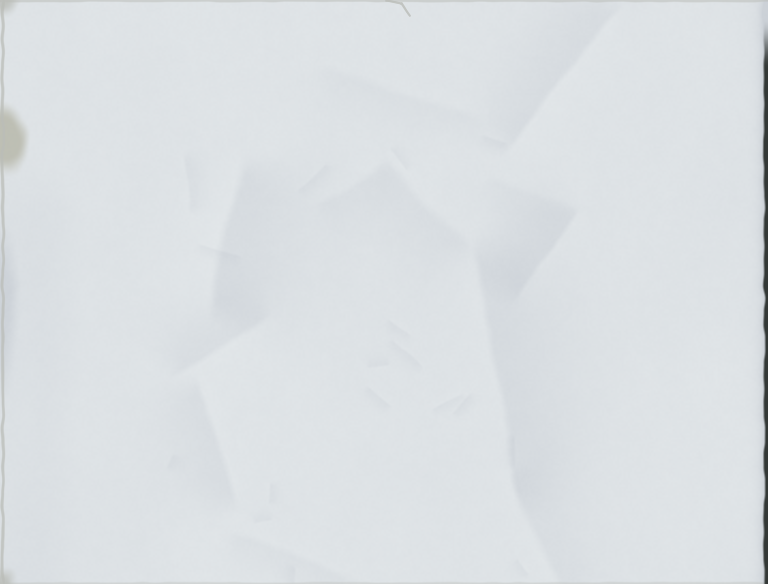
Reproduce this texture procedurally as a WebGL 1 fragment shader.

```glsl
precision highp float;
uniform vec2 u_resolution;

const vec3 PAPER = vec3(0.872, 0.890, 0.902);
const vec3 SHADE_TINT = vec3(1.0, 0.96, 0.80);
const vec3 STAIN = vec3(0.70, 0.70, 0.64);
const vec3 BACKDROP = vec3(0.20, 0.22, 0.21);
const vec3 RIM = vec3(0.73, 0.74, 0.72);
const float FOLD_DEPTH = 0.033;
const float RIDGE_LIGHT = 0.30;
const float CLOUD_DEPTH = 0.020;
const float GRAIN_DEPTH = 0.007;
const float WRINKLE_DEPTH = 0.020;
const float WOBBLE = 0.022;
const float GRAIN_SCALE = 390.0;
const int WRINKLES = 16;

float hash(vec2 p) {
  vec3 q = fract(vec3(p.xyx) * 0.1031);
  q += dot(q, q.yzx + 33.33);
  return fract((q.x + q.y) * q.z);
}

float noise(vec2 p) {
  vec2 i = floor(p), f = fract(p);
  f = f * f * (3.0 - 2.0 * f);
  return mix(mix(hash(i), hash(i + vec2(1, 0)), f.x),
             mix(hash(i + vec2(0, 1)), hash(i + vec2(1, 1)), f.x), f.y);
}

float fbm(vec2 p) {
  float sum = 0.0, gain = 0.5;
  for (int i = 0; i < 4; i++) {
    sum += gain * noise(p);
    p = mat2(0.8, 0.6, -0.6, 0.8) * p * 2.03 + 7.1;
    gain *= 0.5;
  }
  return sum / 0.9375;
}

// Shadow fading out to the left of a to b, with a lit ridge on its right
float fold(vec2 p, vec2 a, vec2 b, float reach, float soft) {
  vec2 along = b - a;
  float len = length(along);
  along /= len;
  vec2 q = p - a;
  float u = dot(q, along) / len;
  float side = along.x * q.y - along.y * q.x;
  float spread = 0.08 + 0.6 * clamp(abs(side) / len, 0.0, 0.5);
  float ends = smoothstep(-spread, spread, u) * smoothstep(-spread, spread, 1.0 - u);
  float lit = 1.0 - smoothstep(-soft, soft, side);
  float fall = max(side, 0.0) / reach;
  float dark = (1.0 - lit) * exp(-fall * fall);
  float ridge = lit * exp(min(side, 0.0) / (0.35 * reach));
  return ends * (dark - RIDGE_LIGHT * ridge);
}

float line(vec2 p, vec2 a, vec2 b, float width) {
  vec2 d = b - a;
  float h = clamp(dot(p - a, d) / dot(d, d), 0.0, 1.0);
  return 1.0 - smoothstep(0.3 * width, width, length(p - a - d * h));
}

// Large folds of the crumpled sheet
float mainFolds(vec2 p) {
  float s = 0.9 * fold(p, vec2(0.87, 0.75), vec2(1.06, 0.98), 0.09, 0.007);
  s += 0.9 * fold(p, vec2(0.88, 0.486), vec2(0.99, 0.632), 0.10, 0.006);
  s += 0.4 * fold(p, vec2(0.985, 0.64), vec2(0.84, 0.70), 0.06, 0.009);
  s += fold(p, vec2(0.41, 0.72), vec2(0.36, 0.47), 0.16, 0.010);
  s += 0.8 * fold(p, vec2(0.30, 0.36), vec2(0.46, 0.46), 0.08, 0.008);
  s += 0.8 * fold(p, vec2(0.41, 0.14), vec2(0.34, 0.35), 0.08, 0.007);
  s += 0.6 * fold(p, vec2(0.805, 0.572), vec2(0.665, 0.72), 0.09, 0.010);
  s += 0.9 * fold(p, vec2(0.81, 0.57), vec2(0.89, 0.15), 0.13, 0.008);
  s += 0.7 * fold(p, vec2(0.88, 0.18), vec2(0.97, -0.02), 0.07, 0.009);
  s += 0.5 * fold(p, vec2(0.81, 0.80), vec2(0.56, 0.89), 0.05, 0.010);
  s += 0.5 * fold(p, vec2(0.66, 0.72), vec2(0.54, 0.65), 0.06, 0.008);
  s += 0.6 * fold(p, vec2(0.31, 0.74), vec2(0.325, 0.64), 0.03, 0.004);
  return s + 0.5 * fold(p, vec2(0.60, 0.02), vec2(0.40, 0.09), 0.05, 0.008);
}

// Short faint wrinkles around the middle of the sheet
float wrinkles(vec2 p, float aspect) {
  float s = 0.0;
  for (int i = 0; i < WRINKLES; i++) {
    float k = float(i) + 1.0;
    vec2 a = vec2(aspect * mix(0.2, 0.72, hash(vec2(k, 3.0))), hash(vec2(k, 11.0)));
    float angle = 6.283 * hash(vec2(k, 19.0));
    float len = mix(0.025, 0.08, hash(vec2(k, 29.0)));
    s += fold(p, a, a + len * vec2(cos(angle), sin(angle)), 0.016, 0.003);
  }
  return s;
}

void main() {
  vec2 p = gl_FragCoord.xy / u_resolution.y;
  float aspect = u_resolution.x / u_resolution.y;
  vec2 bend = vec2(fbm(p * 7.0), fbm(p * 7.0 + 31.0)) - 0.5;
  vec2 q = p + WOBBLE * bend;

  // Relief, broad clouds and paper grain
  float shade = FOLD_DEPTH * mainFolds(q) + WRINKLE_DEPTH * wrinkles(q, aspect);
  shade += CLOUD_DEPTH * (fbm(p * vec2(5.0, 3.5) + 4.0) - 0.5);
  float column = (1.0 - smoothstep(0.07, 0.15, q.x)) * (1.0 - smoothstep(0.62, 0.74, q.y));
  shade += 0.016 * column;
  shade += GRAIN_DEPTH * (noise(p * GRAIN_SCALE * 0.7) - 0.5);
  shade += GRAIN_DEPTH * (fbm(p * 70.0) - 0.5);
  vec3 color = PAPER - SHADE_TINT * clamp(shade, -0.018, 0.055);

  // Stains on the left border
  float blot = length((q - vec2(0.008, 0.765)) / vec2(0.040, 0.068));
  color = mix(color, STAIN, 0.75 * (1.0 - smoothstep(0.5, 1.05, blot + 0.6 * bend.x)));
  float smudge = length((q - vec2(0.005, 0.47)) / vec2(0.035, 0.17));
  color -= 0.05 * SHADE_TINT * (1.0 - smoothstep(0.3, 1.0, smudge));

  // Torn nick at the top
  float nick = line(q, vec2(0.665, 0.995), vec2(0.690, 0.988), 0.003)
             + line(q, vec2(0.690, 0.988), vec2(0.704, 0.968), 0.003);
  color = mix(color, RIM, 0.8 * min(nick, 1.0));

  // Worn rims and the dark backdrop on the right
  float rough = 0.004 * (noise(p * 45.0) - 0.5);
  float right = aspect - p.x + rough;
  color -= 0.07 * exp(-max(right - 0.008, 0.0) / 0.008) * SHADE_TINT;
  float rim = 1.0 - smoothstep(0.001, 0.004, abs(p.x - 0.005 + rough));
  rim = max(rim, 0.7 * (1.0 - smoothstep(0.002, 0.005, 1.0 - p.y + 0.4 * rough)));
  rim = max(rim, 0.5 * (1.0 - smoothstep(0.001, 0.005, p.y + 0.4 * rough)));
  color = mix(color, RIM, 0.75 * rim);
  float corner = min(length(p - vec2(0.0, 1.0)), length(p));
  color = mix(color, RIM, 0.8 * (1.0 - smoothstep(0.010, 0.035, corner + 2.0 * rough)));
  float backdrop = 1.0 - smoothstep(0.004, 0.009, right);
  color = mix(color, BACKDROP, backdrop * (1.0 - smoothstep(0.88, 0.97, p.y)));

  gl_FragColor = vec4(color, 1.0);
}
```
